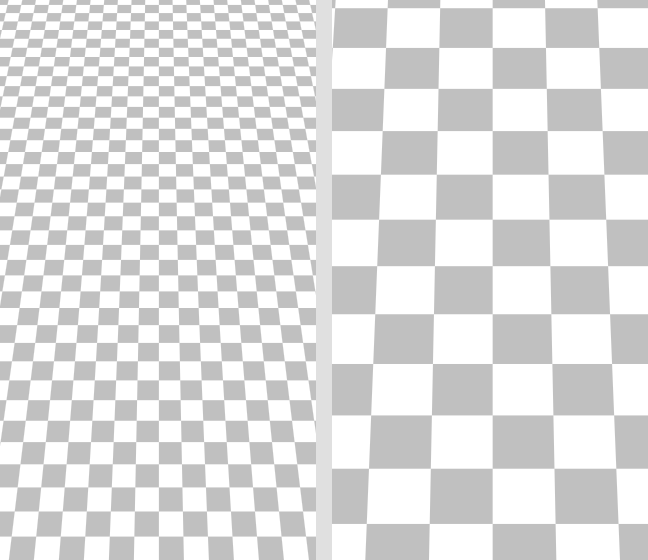
Left: the whole. Right: its middle third, enlarged.
Give the GLSL for this pattern, as a Shadertoy shader.

```glsl
const vec3 LIGHT_TILE = vec3(1.0);
const vec3 DARK_TILE = vec3(0.753);
const float CENTER_X = 0.5028;       // vanishing line, fraction of the width
const float HORIZON_ABOVE = 1.2042;  // horizon above the top edge, in heights
const float TILE_WIDTH = 0.02026;    // tile width per unit of depth
const float ROW_SCALE = 102.22;      // tile rows per unit of inverse depth
const float ROW_OFFSET = 47.272;
const float EDGE_WIDTH = 1.0;        // edge softness relative to the footprint

// Alternates between +1 and -1 per tile, with edges softened over the footprint
vec2 squareWave(vec2 tile, vec2 footprint) {
    vec2 parity = 1.0 - 2.0 * mod(floor(tile), 2.0);
    vec2 edgeDistance = 0.5 - abs(fract(tile) - 0.5);
    return parity * clamp(2.0 * edgeDistance / footprint, 0.0, 1.0);
}

// Projects a canvas point, in heights, onto the receding floor
vec2 floorTile(vec2 point, float centerX) {
    float depth = HORIZON_ABOVE + 1.0 - point.y;
    return vec2((point.x - centerX) / (TILE_WIDTH * depth),
                ROW_SCALE / depth - ROW_OFFSET);
}

void mainImage(out vec4 fragColor, in vec2 fragCoord) {
    vec2 point = fragCoord / iResolution.y;
    float aspect = iResolution.x / iResolution.y;
    vec2 tile = floorTile(point, CENTER_X * aspect);

    // Checker as the product of the two waves
    vec2 wave = squareWave(tile, EDGE_WIDTH * fwidth(tile));
    float lightness = 0.5 + 0.5 * wave.x * wave.y;
    fragColor = vec4(mix(DARK_TILE, LIGHT_TILE, lightness), 1.0);
}
```
